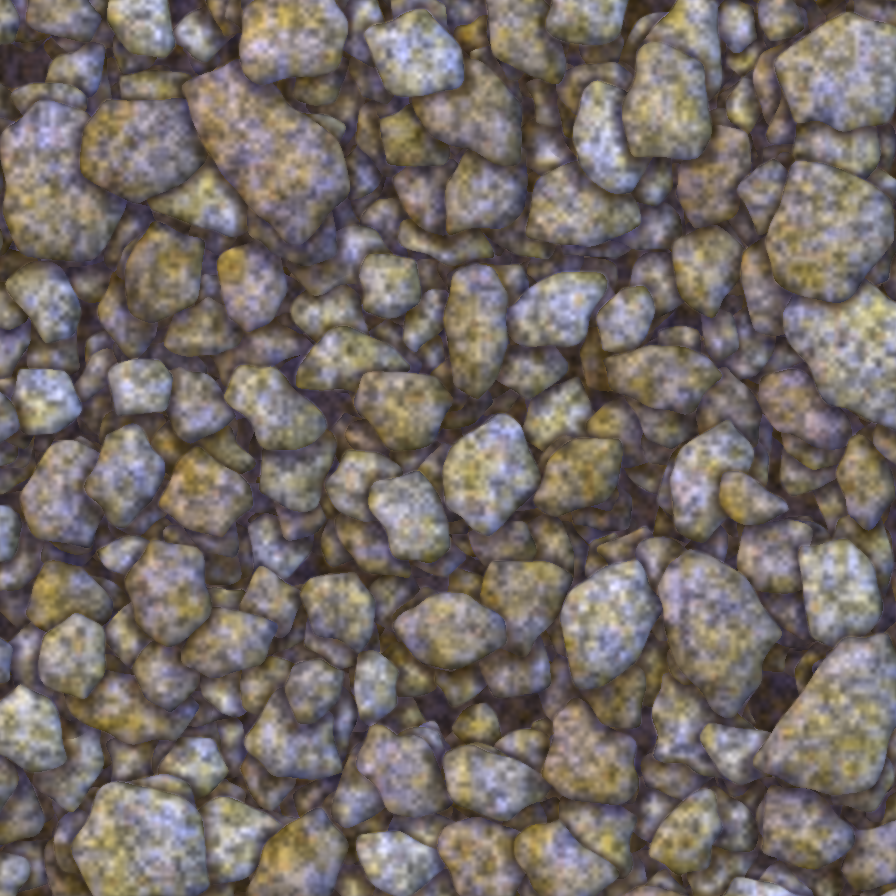
Give the GLSL for this texture, as a WebGL 1 fragment shader.

```glsl
precision highp float;
uniform vec2 u_resolution;

float hash(vec2 p) {
  vec3 q = fract(p.xyx * 0.1031);
  q += dot(q, q.yzx + 33.33);
  return fract((q.x + q.y) * q.z);
}

float noise(vec2 p) {
  vec2 i = floor(p), f = fract(p);
  f = f * f * (3.0 - 2.0 * f);
  return mix(mix(hash(i), hash(i + vec2(1, 0)), f.x),
             mix(hash(i + vec2(0, 1)), hash(i + vec2(1, 1)), f.x), f.y);
}

// Rounded irregular polygon: outward direction in xy, signed distance in z
vec3 pebble(vec2 p, float radius, vec2 id) {
  float sharpness = 16.0 / radius;
  float total = 0.0;
  vec2 normal = vec2(0.0);
  for (int i = 0; i < 7; i++) {
    float side = float(i);
    float angle = (side + 0.7 * hash(id + side * 3.7)) * 0.8976;
    vec2 dir = vec2(cos(angle), sin(angle));
    float reach = radius * (0.78 + 0.42 * hash(id + side * 5.3 + 40.0));
    float weight = exp(sharpness * (dot(p, dir) - reach));
    total += weight;
    normal += dir * weight;
  }
  return vec3(normal / total, log(total) / sharpness);
}

void main() {
  vec2 uv = gl_FragCoord.xy / u_resolution.y;
  vec2 wobble = vec2(noise(uv * 34.0), noise(uv * 34.0 + 71.0)) - 0.5;
  vec2 pos = uv + 0.012 * wobble;
  vec3 shade = vec3(0.235, 0.19, 0.19);
  vec3 color = shade;
  vec2 grainOffset = vec2(0.0);

  // Painted from the small buried pebbles up to the large top ones
  for (int l = 0; l < 5; l++) {
    float layer = float(l);
    float cells = 14.0 - 0.45 * layer * layer;
    vec2 grid = pos * cells + layer * 17.3;
    vec2 cell = floor(grid);
    for (int y = -1; y <= 1; y++) {
      for (int x = -1; x <= 1; x++) {
        vec2 id = cell + vec2(x, y) + layer * 31.0;
        vec2 jitter = vec2(hash(id + 3.1), hash(id + 8.7));
        vec2 p = grid - cell - vec2(x, y) - 0.15 - 0.7 * jitter;
        if (dot(p, p) > 1.2 || hash(id + 12.9) > 1.0 - 0.04 * layer * layer) continue;

        float turn = 6.2832 * hash(id + 21.3);
        mat2 rotation = mat2(cos(turn), -sin(turn), sin(turn), cos(turn));
        float stretch = 1.0 + 0.5 * hash(id + 27.1);
        float radius = 0.32 + 0.2 * hash(id + 33.7);
        vec2 q = rotation * p * vec2(1.0 / stretch, 1.08);
        vec3 shape = pebble(q, radius, id);
        vec2 normal = shape.xy * rotation;
        float d = shape.z / cells;

        // Contact shadow, wider below the pebble
        float shadowWidth = 0.019 - 0.006 * normal.y;
        color = mix(shade, color, smoothstep(-0.006, shadowWidth, d));

        // Worn crown, tilted sides and dark rim
        float tone = hash(id + 45.1);
        vec3 stone = mix(vec3(0.53, 0.485, 0.445), vec3(0.64, 0.635, 0.625), tone);
        stone = mix(stone, vec3(0.55, 0.45, 0.40), 0.4 * step(0.95, hash(id + 51.9)));
        float slope = smoothstep(-0.75 * radius, 0.0, shape.z);
        float light = 1.05 + 0.18 * slope * dot(normal, vec2(-0.3, 0.9));
        light -= 0.1 * slope + 0.25 * smoothstep(-0.012, 0.002, d);
        stone *= light;
        stone += slope * normal.x * vec3(-0.035, 0.0, 0.05);

        float cover = 1.0 - smoothstep(-0.0025, 0.0025, d);
        color = mix(color, stone, cover);
        grainOffset = mix(grainOffset, jitter * 9.0, step(0.5, cover));
      }
    }
  }

  // Mineral grain in brightness and in tan to blue tint
  vec2 g = uv + grainOffset;
  float blotch = noise(g * 38.0) - 0.5;
  float speckle = noise(g * 92.0 + 5.0) - 0.5;
  float fine = noise(g * 175.0 + 13.0) - 0.5;
  color *= 1.0 + 0.2 * blotch + 0.5 * speckle + 0.34 * fine;
  float tint = 0.5 * (noise(g * 75.0 + 91.0) - 0.5) + 0.45 * (noise(g * 24.0 + 57.0) - 0.5);
  color += tint * vec3(-0.05, 0.05, 0.8) * (0.15 + color.g);
  float rust = smoothstep(0.7, 0.98, noise(g * 62.0 + 33.0));
  color *= mix(vec3(1.0), vec3(1.0, 0.93, 0.88), rust);
  gl_FragColor = vec4(clamp(color, 0.0, 1.0), 1.0);
}
```
